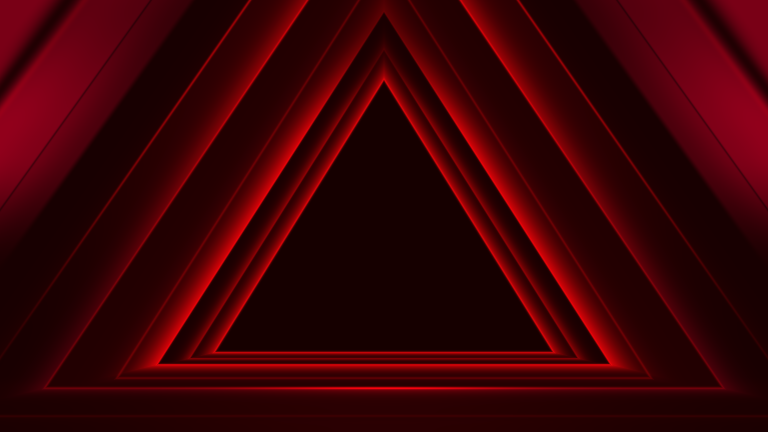
This background is drawn by a WebGL 1 fragment shader. Its source:

```glsl
precision highp float;
// Nested triangular frames lit in red around a dark opening, with crimson
// side panels. Each frame is a triangle distance with a fill, a glow that
// falls off outward and a thin bright rim; frames are layered outside in.
uniform vec2 u_resolution;

#define DARK vec3(0.095, 0.0, 0.002)
#define SHADE vec3(0.165, 0.0, 0.006)
#define CRIMSON vec3(0.56, 0.0, 0.105)
#define RED vec3(0.74, 0.008, 0.025)
#define HOT vec3(0.90, 0.055, 0.05)
#define RIM_WIDTH 0.0030
#define BASE_SQUEEZE 2.8
#define GLOW_POWER 1.35

// Signed distance to a slanted side pair, mirrored about the centre.
float sideDistance(vec2 p, float apex, float slope) {
  return (abs(p.x) - slope * (apex - p.y)) / sqrt(1.0 + slope * slope);
}

// x: true distance for rims, y: distance with glows squeezed at the base.
vec2 triangle(vec2 p, float apex, float slope, float base) {
  float side = sideDistance(p, apex, slope);
  float below = base - p.y;
  return vec2(max(side, below), max(side, below * BASE_SQUEEZE));
}

// Adds the outward glow, fills the inside, then draws the rim.
vec3 frame(vec3 color, vec2 d, vec3 fill, vec3 glow, float reach, vec3 rim) {
  float pixel = 1.0 / u_resolution.y;
  color += glow * exp(-pow(max(d.y, 0.0) / reach, GLOW_POWER));
  color = mix(color, fill, 1.0 - smoothstep(-pixel, pixel, d.x));
  float r = d.x / max(RIM_WIDTH, pixel);
  return color + rim * exp(-r * r);
}

// Bell curve for soft stripes.
float bell(float x, float width) {
  return exp(-x * x / (width * width));
}

// Crimson side panels with a seam and a dark diagonal gap.
vec3 sidePanels(vec2 p) {
  float edge = sideDistance(p, 1.607, 0.72);
  float seam = sideDistance(p, 1.75, 0.719);
  float gap = sideDistance(p, 1.975, 0.75);

  // Brightest around two thirds of the height, dark towards the floor.
  float fade = smoothstep(0.34, 0.65, p.y);
  float light = fade * (1.0 - 0.42 * smoothstep(0.7, 1.0, p.y));
  light = mix(light, 0.8 * fade, smoothstep(0.015, 0.06, gap));

  float inner = 0.42 + 0.36 * smoothstep(0.0, 0.11, edge);
  float outer = 0.86 + 0.16 * smoothstep(0.0, 0.1, seam);
  float level = mix(inner, outer, smoothstep(-0.002, 0.002, seam));
  level *= smoothstep(-0.004, 0.012, edge);

  vec3 color = mix(DARK, CRIMSON, light * level);
  color *= 1.0 - 0.4 * bell(seam, 0.0025);
  color = mix(color, DARK, 0.9 * bell(gap, 0.022));
  return color + RED * 0.12 * fade * bell(gap + 0.03, 0.008);
}

void main() {
  vec2 p = gl_FragCoord.xy / u_resolution.y;
  p.x -= 0.5 * u_resolution.x / u_resolution.y;
  float high = smoothstep(0.15, 0.9, p.y);
  float centre = bell(p.x, 0.3);
  float floorMask = 1.0 - smoothstep(0.10, 0.13, p.y);

  // Side panels and floor.
  vec3 color = sidePanels(p);
  vec3 floorColor = mix(DARK, SHADE, bell(p.x, 0.65));
  color = mix(floorColor, color, smoothstep(0.02, 0.05, p.y));

  // Outer frames, brighter towards the top of their sides.
  vec3 outerFill = mix(DARK, SHADE, max(high, floorMask * bell(p.x, 0.65)));
  color = frame(color, triangle(p, 1.444, 0.698, 0.037), outerFill,
                vec3(0.03, 0.0, 0.003), 0.025, RED * (0.1 + 0.5 * high));

  float rightLift = 1.0 + 0.15 * smoothstep(-0.2, 0.2, p.x);
  vec3 haze = mix(CRIMSON * 0.3, RED * 0.55, high) * rightLift;
  haze += RED * 0.2 * centre * floorMask;
  vec3 outerRim = RED * (0.25 + 0.15 * high + 0.65 * centre * floorMask);
  color = frame(color, triangle(p, 1.259, 0.678, 0.102),
                mix(DARK, SHADE, 0.55), haze, 0.034, outerRim);

  color = frame(color, triangle(p, 1.09, 0.64, 0.125), mix(DARK, SHADE, 0.6),
                vec3(0.05, 0.0, 0.004), 0.03, RED * 0.24);

  // Main bright frame, dimmed around its apex.
  float apexDim = 1.0 - 0.68 * smoothstep(0.65, 0.96, p.y);
  color = frame(color, triangle(p, 0.972, 0.642, 0.157), DARK,
                RED * 0.95 * apexDim, 0.035, HOT * 0.15 * apexDim);

  // Thin middle band and the rim of the opening.
  float bandDim = 1.0 - 0.65 * smoothstep(0.7, 0.88, p.y);
  color = frame(color, triangle(p, 0.884, 0.629, 0.171), DARK,
                RED * 0.52 * bandDim, 0.016, RED * 0.1 * bandDim);
  color = frame(color, triangle(p, 0.815, 0.621, 0.185), DARK * 0.9,
                RED * 0.85, 0.02, HOT * 0.25);

  gl_FragColor = vec4(clamp(color, 0.0, 1.0), 1.0);
}
```
